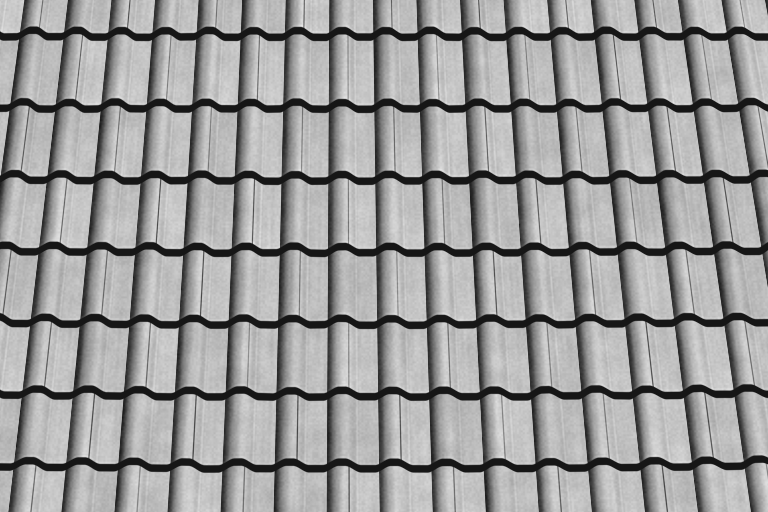
Reproduce this texture procedurally as a WebGL 2 fragment shader.

```glsl
#version 300 es
precision highp float;
// Grey roof of interlocking pan tiles: rows of rounded ridges beside flat pans,
// parted by wavy black shadows. Columns fan out downwards around a fixed axis;
// every second tile of a row, staggered between rows, shows a thin side joint.
uniform vec2 u_resolution;
out vec4 fragColor;

const float ROW_PITCH = 0.1406;    // lengths are in canvas heights
const float FIRST_ROW = 0.0725;
const float AXIS_X = 0.668;
const float RIDGE_START = 0.28;    // ridge's left edge to its crest, in columns
const float LIP_RISE = 0.0128;
const float LIP_HALF = 0.0073;
const vec3 SHADOW = vec3(0.085);

float hash(vec2 p) {
    vec3 q = fract(vec3(p.xyx) * 0.1031);
    q += dot(q, q.yzx + 33.33);
    return fract((q.x + q.y) * q.z);
}

float noise(vec2 p) {
    vec2 i = floor(p), f = fract(p);
    f = f * f * (3.0 - 2.0 * f);
    return mix(mix(hash(i), hash(i + vec2(1, 0)), f.x),
               mix(hash(i + vec2(0, 1)), hash(i + vec2(1, 1)), f.x), f.y);
}

// Soft line of given half width around zero distance
float stroke(float d, float halfWidth, float blur) {
    return 1.0 - smoothstep(halfWidth - blur, halfWidth + blur, abs(d));
}

// Brightness across one tile: dark flank, lit crest, right slope, flat pan
float profile(float s, float flank) {
    float g = mix(0.17, 0.40, smoothstep(0.0, 0.13 * flank, s));
    g = mix(g, 0.61, smoothstep(0.07 * flank, 0.21 * flank, s));
    g = mix(g, 0.80, smoothstep(0.17 * flank, 0.36 * flank, s));
    g = mix(g, 0.715, smoothstep(0.40, 0.53, s));
    g += 0.07 * stroke(s - 0.575, 0.02, 0.02);
    return mix(g, 0.755, smoothstep(0.58, 0.64, s));
}

void main() {
    float px = 1.0 / u_resolution.y;
    vec2 p = gl_FragCoord.xy * px;
    p.y = 1.0 - p.y;

    // Columns, widening towards the bottom
    float width = 0.0851 + 0.0185 * p.y;
    float x = (p.x - AXIS_X) / width + RIDGE_START;
    float column = floor(x), s = fract(x);
    float blur = px / width;

    // Rows, with an edge that climbs over each ridge and sags slightly mid-roof
    float fromCrest = abs(fract(x - RIDGE_START + 0.5) - 0.5);
    float hump = 1.0 - smoothstep(0.06, 0.37, fromCrest);
    float offAxis = p.x - AXIS_X;
    float sag = 0.011 * offAxis * offAxis * p.y;
    float wobble = 0.0016 * (noise(vec2(x * 1.3, floor(p.y / ROW_PITCH) * 7.0 + 50.0)) - 0.5);
    float q = (p.y + LIP_RISE * hump + sag + wobble - FIRST_ROW) / ROW_PITCH;
    float row = ceil(q), down = fract(q);
    float lip = (fract(q + 0.5) - 0.5) * ROW_PITCH;

    // Tile shading with small differences between tiles
    vec2 id = vec2(column + 40.0, row + 3.0);
    float tone = hash(id) - 0.5;
    float flank = mix(1.12, 0.92, p.y) + 0.16 * (hash(id + 17.0) - 0.5);
    float shade = profile(s, flank);
    float jointed = mod(column + row, 2.0);
    shade -= 0.025 * (1.0 - jointed) * stroke(s - 0.35, 0.1, 0.09);
    shade = mix(shade, profile(0.0, flank), smoothstep(1.0 - blur, 1.0, s));
    shade += 0.05 * tone + 0.035 * (down - 0.5) * (1.0 - p.y);

    // Side joint on alternate tiles
    float joint = stroke(s - 0.415, 0.012, 0.7 * blur) * jointed;
    shade = mix(shade, 0.24, joint * (0.5 + 0.45 * hash(id + 31.0)));

    // Weathering: lengthwise streaks, blotches and fine grain
    float streak = noise(vec2(x * 16.0 + 700.0, p.y * 9.0 + row * 5.0 + 20.0));
    float blotch = noise(p * 34.0 + id * 3.0);
    float grain = noise(p * 260.0);
    shade += 0.045 * (streak - 0.5) + 0.05 * (blotch - 0.5) + 0.055 * (grain - 0.5);

    // Pale worn rim above the shadow gap, then the gap itself
    shade += 0.04 * stroke(lip + LIP_HALF + 0.003, 0.0015, 0.0015);
    vec3 color = mix(vec3(shade), SHADOW, stroke(lip, LIP_HALF, 0.8 * px));
    fragColor = vec4(clamp(color, 0.0, 1.0), 1.0);
}
```
